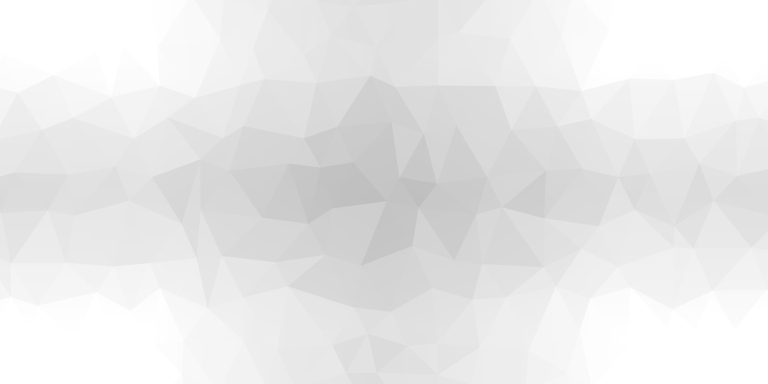
Give the GLSL for this background, as a Shadertoy shader.

```glsl
// Pale low-poly backdrop: a staggered lattice of jittered points is split into
// triangles, and each facet takes its grey from two soft crossing bands,
// one horizontal and one vertical, which multiply into a darker centre.

#define ROWS 9.0            // lattice rows over the canvas height
#define JITTER 0.62         // spread of a vertex, in lattice cells
#define BAND_DEPTH 0.132    // darkening on the axis of each band
#define BAND_HALF vec2(0.29, 0.325) // half widths, in canvas fractions
#define BAND_CURVE 0.82     // below 1 gives fuller bands
#define FACET_TINT 0.24     // random variation between facets
#define FACET_SLOPE 0.2     // share of smooth shading inside a facet

float hash(vec2 p) {
    vec3 q = fract(vec3(p.xyx) * 0.1031);
    q += dot(q, q.yzx + 33.33);
    return fract((q.x + q.y) * q.z);
}

float cross2(vec2 a, vec2 b) {
    return a.x * b.y - a.y * b.x;
}

// Jittered lattice point; every other row is shifted by half a cell.
vec2 vertex(vec2 id) {
    vec2 offset = vec2(hash(id + 41.0), hash(id + 87.0)) - 0.5;
    return id + vec2(0.5 * mod(id.y, 2.0), 0.0) + JITTER * offset;
}

// Product of the two bands: 1 in the corners, darkest in the middle.
float bandShade(vec2 uv) {
    vec2 rise = max(1.0 - abs(uv - 0.5) / BAND_HALF, 0.0);
    vec2 band = 1.0 - BAND_DEPTH * pow(rise, vec2(BAND_CURVE));
    return band.x * band.y;
}

// Signed distance to the left side of the edge a-b.
float edgeDistance(vec2 p, vec2 a, vec2 b) {
    return cross2(b - a, p - a) / length(b - a);
}

// Adds one counter-clockwise facet as (weighted shade, weight).
void addFacet(inout vec2 sum, vec2 p, vec2 a, vec2 b, vec2 c, float aspect) {
    float inside = min(edgeDistance(p, a, b),
                   min(edgeDistance(p, b, c), edgeDistance(p, c, a)));
    float blur = 0.7 * ROWS / iResolution.y;
    float weight = smoothstep(-blur, blur, inside);
    if (weight <= 0.0) return;

    vec2 centre = (a + b + c) / 3.0;
    vec2 uv = mix(centre, p, FACET_SLOPE) / (ROWS * vec2(aspect, 1.0));
    float tint = 1.0 + FACET_TINT * (hash(floor(centre * 64.0) + 300.0) - 0.5);
    float shade = 1.0 - (1.0 - bandShade(uv)) * tint;
    sum += weight * vec2(shade, 1.0);
}

void mainImage(out vec4 fragColor, in vec2 fragCoord) {
    float aspect = iResolution.x / iResolution.y;
    vec2 p = fragCoord / iResolution.y * ROWS;
    vec2 cell = floor(p);
    vec2 sum = vec2(0.0);

    // Visit every quad that may reach this point.
    for (int j = -2; j <= 1; j++) {
        for (int i = -2; i <= 1; i++) {
            vec2 id = cell + vec2(i, j);
            vec2 a = vertex(id);
            vec2 b = vertex(id + vec2(1.0, 0.0));
            vec2 c = vertex(id + vec2(1.0, 1.0));
            vec2 d = vertex(id + vec2(0.0, 1.0));

            // Delaunay rule: cut between b and d if angles a + c are below pi.
            float angleSine = cross2(b - a, d - a) * dot(d - c, b - c)
                            + dot(b - a, d - a) * cross2(d - c, b - c);
            if (angleSine > 0.0) {
                addFacet(sum, p, a, b, d, aspect);
                addFacet(sum, p, b, c, d, aspect);
            } else {
                addFacet(sum, p, a, b, c, aspect);
                addFacet(sum, p, a, c, d, aspect);
            }
        }
    }

    float grey = sum.y > 0.0 ? sum.x / sum.y : bandShade(fragCoord / iResolution.xy);
    fragColor = vec4(vec3(clamp(grey, 0.0, 1.0)), 1.0);
}
```
